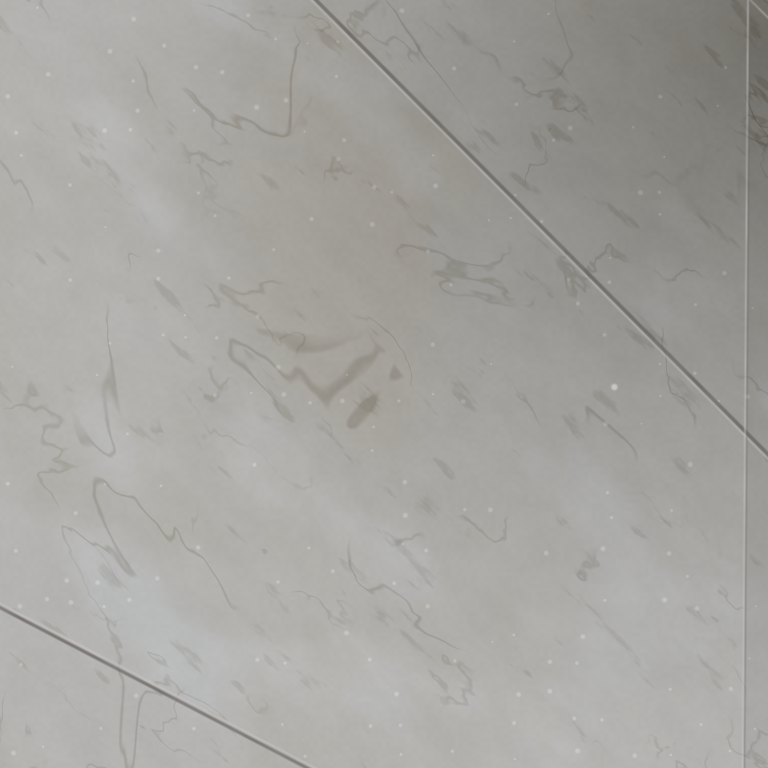
Give the GLSL for this texture, as a Shadertoy shader.

```glsl
// Pale polished marble floor slabs with slanted joints, faint veins and a shaded corner.
const vec3 STONE_LIGHT = vec3(0.705, 0.703, 0.694);
const vec3 STONE_DARK = vec3(0.455, 0.445, 0.420);
const vec3 WARM_STAIN = vec3(-0.012, -0.020, -0.034);
const vec3 COOL_CLOUD = vec3(0.022, 0.026, 0.036);
const vec3 VEIN_TINT = vec3(-0.085, -0.092, -0.105);
const vec3 JOINT_DARK = vec3(0.400, 0.385, 0.375);
const vec3 JOINT_LIGHT = vec3(0.780, 0.770, 0.765);
const vec2 SHADE_CORNER = vec2(1.0, 0.95);
const float SHADE_POWER = 1.5;
const float JOINT_HALF = 0.0024;
const float HAIRLINE_HALF = 0.0013;
const float SPECK_CELLS = 26.0;
const float GRAIN = 0.012;

float hash(vec2 p) {
    vec3 q = fract(vec3(p.xyx) * 0.1031);
    q += dot(q, q.yzx + 33.33);
    return fract((q.x + q.y) * q.z);
}

float noise(vec2 p) {
    vec2 i = floor(p), f = fract(p);
    f = f * f * (3.0 - 2.0 * f);
    return mix(mix(hash(i), hash(i + vec2(1, 0)), f.x),
               mix(hash(i + vec2(0, 1)), hash(i + vec2(1, 1)), f.x), f.y);
}

float fbm(vec2 p) {
    float sum = 0.0, amp = 0.5;
    for (int i = 0; i < 5; i++) {
        sum += amp * noise(p);
        p = mat2(1.6, 1.2, -1.2, 1.6) * p + 17.3;
        amp *= 0.5;
    }
    return sum / 0.97;
}

// Signed distance to the line through a and b, positive on its left
float lineDist(vec2 p, vec2 a, vec2 b) {
    vec2 d = normalize(b - a);
    return d.x * (p.y - a.y) - d.y * (p.x - a.x);
}

float band(float d, float halfWidth) {
    float soft = 0.0007 + 0.7 / iResolution.y;
    return 1.0 - smoothstep(halfWidth - soft, halfWidth + soft, abs(d));
}

// Broken threads along a noise contour, kept only where the patch noise is high
float veins(vec2 p, float scale, float width, float seed) {
    vec2 warp = vec2(noise(p * 9.0 + seed), noise(p * 9.0 + seed + 31.0)) - 0.5;
    float contour = abs(fbm(p * scale + warp * 0.7 + seed) - 0.5);
    float patches = smoothstep(0.48, 0.72, noise(p * scale * 1.9 + seed * 2.0));
    return (1.0 - smoothstep(0.0, width, contour)) * patches;
}

// Small pale chips, one possible in each jittered cell
float specks(vec2 p) {
    vec2 cell = floor(p * SPECK_CELLS);
    vec2 jitter = 0.25 + 0.5 * vec2(hash(cell + 3.1), hash(cell + 8.7));
    vec2 d = fract(p * SPECK_CELLS) - jitter;
    float size = mix(0.05, 0.13, hash(cell + 5.3));
    float keep = step(0.72, hash(cell + 12.9));
    return keep * (1.0 - smoothstep(size * 0.3, size, length(d)));
}

void mainImage(out vec4 fragColor, in vec2 fragCoord) {
    vec2 uv = fragCoord / iResolution.xy;
    // Grain runs from the upper left to the lower right
    vec2 along = vec2((uv.x - uv.y) * 0.45, (uv.x + uv.y) * 0.75);

    // Light falling off toward the upper right
    float away = clamp(1.0 - distance(uv, SHADE_CORNER), 0.0, 1.0);
    vec3 color = mix(STONE_LIGHT, STONE_DARK, pow(away, SHADE_POWER));

    // Soft mottling: warm stains and cool clouds
    float mottle = fbm(along * 5.0 + 4.0);
    color += WARM_STAIN * smoothstep(0.45, 0.75, mottle);
    color += COOL_CLOUD * smoothstep(0.54, 0.76, fbm(along * 7.0 + 21.0));
    color += 0.03 * (fbm(along * 30.0) - 0.5);

    // Veins, flecks and chips
    float vein = 0.8 * veins(along, 6.0, 0.014, 2.0)
               + 0.6 * veins(along, 11.0, 0.020, 9.0);
    float fleck = smoothstep(0.70, 0.82, fbm(along * vec2(22.0, 48.0) + 6.0));
    color += VEIN_TINT * min(vein + 0.5 * fleck, 1.0);
    color += 0.07 * specks(uv);
    color += 0.16 * (1.0 - smoothstep(0.002, 0.006, distance(uv, vec2(0.80, 0.496))));
    color += GRAIN * (noise(uv * 190.0) - 0.5);

    // Joints: a dark groove with a bright lower lip, and a bright strip with dark rims
    float upper = lineDist(uv, vec2(0.410, 1.0), vec2(1.0, 0.407));
    float lower = lineDist(uv, vec2(0.0, 0.212), vec2(0.406, 0.0));
    float edge = lineDist(uv, vec2(0.967, 0.0), vec2(0.974, 1.0));
    float corner = lineDist(uv, vec2(0.977, 1.0), vec2(1.0, 0.977));
    float wear = 0.7 + 0.3 * noise(uv * 40.0);

    color *= 1.0 - 0.05 * smoothstep(0.0, 0.004, -edge);
    color = mix(color, JOINT_DARK, 0.85 * wear * band(upper - 0.001, JOINT_HALF));
    color = mix(color, JOINT_LIGHT, 0.55 * wear * band(upper + 0.0032, 0.0013));
    color = mix(color, JOINT_DARK, 0.80 * wear * band(lower + 0.0018, JOINT_HALF * 1.3));
    color = mix(color, JOINT_LIGHT, 0.90 * wear * band(lower - 0.0012, JOINT_HALF * 0.8));
    color = mix(color, JOINT_DARK, 0.35 * band(edge + 0.0022, HAIRLINE_HALF));
    color = mix(color, JOINT_LIGHT, 0.55 * wear * band(edge, HAIRLINE_HALF));
    color = mix(color, JOINT_LIGHT, 0.45 * wear * band(corner, HAIRLINE_HALF));

    fragColor = vec4(clamp(color, 0.0, 1.0), 1.0);
}
```
